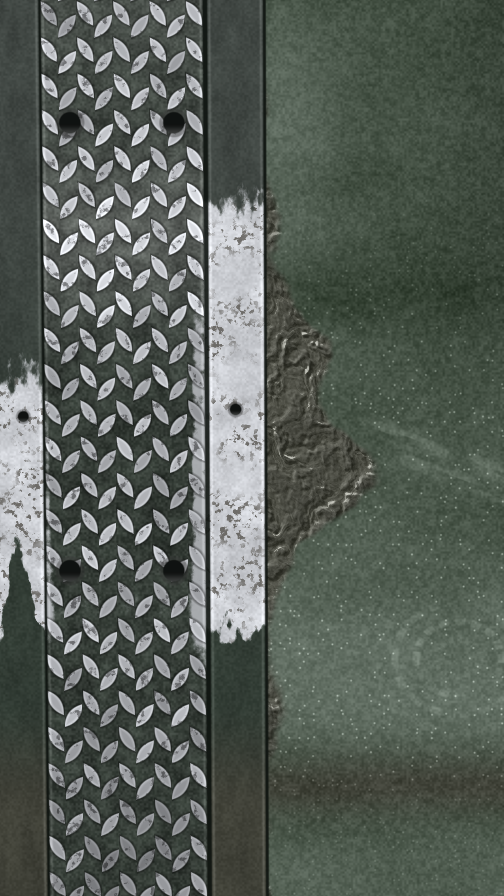
Write a WebGL 1 fragment shader that draws this texture.

```glsl
precision highp float;
// Worn diamond tread plate between two scuffed steel strips, beside a damaged green floor.
uniform vec2 u_resolution;

#define COLUMNS 9.
#define ROW_PITCH .0405
#define LEAF_LENGTH .0162
#define LEAF_WIDTH .006
#define STEEL vec3(.79, .80, .82)
#define DARK_PAINT vec3(.195, .235, .205)
#define FLOOR_DARK vec3(.195, .245, .19)
#define FLOOR_LIGHT vec3(.40, .45, .405)
#define MUD vec3(.265, .265, .235)
#define BROWN vec3(.245, .24, .205)

float hash(vec2 p) {
  vec3 a = fract(p.xyx * .1031);
  a += dot(a, a.yzx + 33.33);
  return fract((a.x + a.y) * a.z);
}

float noise(vec2 p) {
  vec2 i = floor(p), f = fract(p);
  f = f * f * (3. - 2. * f);
  return mix(mix(hash(i), hash(i + vec2(1, 0)), f.x),
             mix(hash(i + vec2(0, 1)), hash(i + 1.), f.x), f.y);
}

float fbm(vec2 p) {
  float sum = 0., amp = .5;
  for (int i = 0; i < 5; i++) {
    sum += amp * noise(p);
    p = mat2(1.6, 1.2, -1.2, 1.6) * p + 7.3;
    amp *= .5;
  }
  return sum;
}

float bell(float x, float c, float w) { float d = (x - c) / w; return exp(-d * d); }
float inside(float d, float soft) { return 1. - smoothstep(-soft, soft, d); }
float grain(vec2 p) { return noise(p * 420.) - .5; }

float wrinkles(vec2 p) {
  vec2 warp = vec2(fbm(p * 24.), fbm(p * 24. + 9.));
  return 1. - abs(2. * fbm(p * 32. + warp * 4.) - 1.);
}

// Screw hole with a faint lit lower rim
vec3 hole(vec3 col, vec2 p, vec2 c, float r, float px) {
  float d = length(p - c);
  col = mix(col, col * .6 + .08, inside(abs(d - r * 1.15) - r * .2, px));
  return mix(col, vec3(.06, .07, .065) + .16 * smoothstep(.1, 1., (p.y - c.y) / r), inside(d - r, px));
}

vec3 floorColor(vec2 p, float edge, float px) {
  float cloud = fbm(p * vec2(8, 15));
  float light = .27 + .5 * bell(p.y, .17, .17) * bell(p.x, .3, .075);
  light += .62 * bell(p.y, .74, .115) + .25 * smoothstep(.91, .97, p.y);
  light += .12 * bell(p.y, .5, .11) + .6 * (cloud - .48) - .1 * bell(p.y, .31, .07);
  vec3 col = mix(FLOOR_DARK, FLOOR_LIGHT, clamp(light, -.1, 1.1));
  col = mix(col, BROWN, .75 * bell(p.y + .015 * cloud, .885, .032));
  col *= 1. - .12 * smoothstep(.45, .58, p.x) * (1. - smoothstep(.25, .5, p.y));
  // Pale diagonal scuffs
  float along = p.y - .38 * (p.x - .39);
  float scuff = bell(along, .463, .009) + .8 * bell(along, .488, .01);
  col += .1 * scuff * smoothstep(.38, .45, p.x) * smoothstep(.2, .7, noise(vec2(p.x * 35., along * 200.)));
  // Faint curved print made of blocks
  vec2 f = (p - vec2(.512, .735)) * vec2(1, 1.15);
  float r = length(f);
  float blocks = smoothstep(.25, .4, abs(fract(r * 42.) - .5)) * smoothstep(.12, .25, abs(fract(atan(f.y, f.x) * 2.6) - .5));
  col += .085 * blocks * bell(r, .06, .032) * smoothstep(.25, .55, fbm(p * 30.));
  // Grain and scattered specks
  col += .09 * grain(p) + .05 * (noise(p * 180.) - .5);
  vec2 g = p * 190., id = floor(g);
  vec2 jitter = .3 + .4 * vec2(hash(id + 3.), hash(id + 8.));
  float speck = step(.9, hash(id)) * inside(length(fract(g) - jitter) - .17, .12 + 90. * px);
  col += .3 * speck * smoothstep(.12, .5, p.y) * (1. - .6 * smoothstep(.84, .9, p.y));
  // Torn wet patch spreading from the strip
  float reach = .068 * bell(p.y, .395, .06) + .122 * bell(p.y, .53, .072);
  reach += .016 * bell(p.y, .25, .06) + .014 * bell(p.y, .8, .055) + .01 * bell(p.y, .64, .05);
  float d = p.x - edge - reach + .028 * (fbm(p * 28.) - .45);
  float h = wrinkles(p), slope = h - wrinkles(p + vec2(.0025, .003));
  vec3 mud = MUD * (.7 + .5 * h) + .5 * clamp(slope, -.2, .35) + .07 * grain(p);
  mud += .3 * smoothstep(.12, .3, slope) * smoothstep(.5, .7, noise(p * 65.));
  return mix(col, mud, .93 * inside(d, .006));
}

vec3 stripColor(vec2 p, float top, float bottom) {
  float y = p.y + .09 * (fbm(p * vec2(75, 38)) - .5);
  float bare = inside(top - y, .008) * inside(y - bottom, .005);
  vec3 paint = mix(vec3(.25, .275, .26), DARK_PAINT, smoothstep(.15, .7, p.y));
  paint = mix(paint, BROWN * 1.08, .8 * smoothstep(.78, .9, p.y)) * (.85 + .3 * fbm(p * vec2(70, 25)));
  vec3 steel = STEEL * (.88 + .26 * fbm(p * 45.) + .1 * grain(p));
  float pits = smoothstep(.53, .68, fbm(p * 210.)) * smoothstep(.3, .6, fbm(p * 26.));
  return mix(paint + .05 * grain(p), mix(steel, vec3(.36, .35, .33), .85 * pits), bare);
}

vec3 plateColor(vec2 p, float s, float width, float px) {
  float shine = bell(p.y, .26, .1), grime = fbm(p * 60.);
  vec3 col = mix(vec3(.215, .245, .22), vec3(.44, .45, .44), .6 * shine + .3 * bell(p.y, 0., .12));
  col = col * (.65 + .7 * grime) + .1 * grain(p);
  float rim = smoothstep(.88, .95, s) + .6 * inside(s - .045, .025);
  float wear = rim * bell(p.y, .52, .25) + .45 * bell(p.y, .67, .06);
  col = mix(col, STEEL * .92, .85 * smoothstep(.32, .6, wear * (.2 + .5 * grime + .5 * fbm(p * 190.))));
  // Raised leaves, leaning the other way in every second column
  float column = floor(s * COLUMNS), odd = mod(column, 2.);
  float y = p.y / ROW_PITCH + .65 * odd + .13;
  vec2 c = vec2((fract(s * COLUMNS) - .5) * width / COLUMNS, (fract(y) - .5) * ROW_PITCH);
  vec2 dir = mix(vec2(.55, .835), vec2(.62, -.785), odd);
  float a = dot(c, dir) / LEAF_LENGTH, b = dot(c, vec2(-dir.y, dir.x));
  float d = abs(b) - LEAF_WIDTH * (1. - a * a);
  float tone = .86 + .26 * hash(vec2(column, floor(y))) - .2 * smoothstep(.72, 1., p.y);
  float face = .84 + .16 * smoothstep(-.004, 0., d) - .35 * smoothstep(.55, .72, fbm(p * 170.));
  col *= 1. - .4 * inside(d - .002, .002);
  col = mix(col, STEEL * tone * face * (1. + .2 * shine), inside(d, px));
  // Four bolts, one per quarter
  vec2 bolt = mix(vec2(.078, .137), vec2(.194, .637), step(vec2(.136, .4), p));
  return hole(col, p, bolt, .012, px);
}

void main() {
  float px = 1. / u_resolution.y;
  vec2 p = vec2(gl_FragCoord.x, u_resolution.y - gl_FragCoord.y) * px;
  float left = .044 + .0105 * p.y, right = .2266 + .0055 * p.y, edge = .295 + .0035 * p.y;
  vec3 col = stripColor(p, .425, .7 - .09 * bell(p.x, .023, .016));
  col = hole(col, p, vec2(.026, .465), .0062, px);
  float width = right - left;
  col = mix(col, plateColor(p, (p.x - left) / width, width, px), inside(left - p.x, px));
  vec3 strip = hole(stripColor(p, .225, .7), p, vec2(.263, .457), .0065, px);
  col = mix(col, strip, inside(right - p.x, px));
  col = mix(col, floorColor(p, edge, px), inside(edge - p.x, px));
  // Dark seams with thin lit lips
  float seam = min(abs(p.x - left) - .0013, min(abs(p.x - right - .002) - .0025, abs(p.x - edge) - .0016));
  col += .1 * bell(seam, .0025, .0015) * step(p.x, edge);
  col = mix(col, vec3(.055, .075, .06), .9 * inside(seam, px));
  gl_FragColor = vec4(clamp(col, 0., 1.), 1);
}
```
